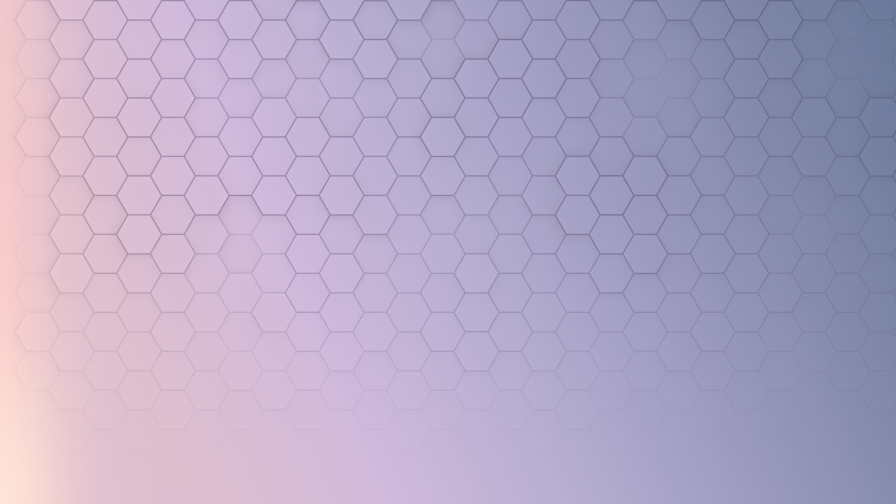
A Shadertoy shader for this background:

```glsl
// Honeycomb of thin hexagons over a warm-to-slate diagonal gradient.
// Each cell has a presence (smooth fade, noise, worn patches) and a height;
// edges draw a hairline, and raised cells cast soft shadows on lower ones.

const float ROW_STEP    = 0.0773;               // cell height, canvas height = 1
const vec2  LATTICE     = vec2(1.7320508, 1.0) * ROW_STEP;
const vec2  ORIGIN      = vec2(0.8785, 0.8056); // centre of one cell
const float LINE_HALF   = 0.0014;
const float LINE_DARK   = 0.23;
const float SHADOW_DARK = 0.12;
const float SHADOW_SIZE = 0.011;
const float RIM_LIGHT   = 0.022;
const float RIM_SIZE    = 0.006;
const float SLANT       = 0.24;                 // tilt of the gradient
const vec3  LINE_TINT   = vec3(0.95, 1.05, 0.82);
const vec3  PEACH       = vec3(1.00, 0.81, 0.79);
const vec3  CREAM       = vec3(1.00, 0.92, 0.86);

const int STOPS = 6;
const vec3 RAMP[STOPS] = vec3[](
    vec3(0.87, 0.75, 0.81), vec3(0.82, 0.73, 0.86), vec3(0.71, 0.68, 0.82),
    vec3(0.60, 0.60, 0.74), vec3(0.50, 0.53, 0.66), vec3(0.41, 0.47, 0.60));
const float RAMP_AT[STOPS] = float[](0.10, 0.31, 0.53, 0.75, 0.94, 1.13);

// Worn patches: centre and radius
const int PATCHES = 4;
const vec3 WORN[PATCHES] = vec3[](
    vec3(0.875, 0.925, 0.08), vec3(1.31, 0.83, 0.14),
    vec3(0.49, 0.52, 0.09), vec3(1.72, 0.90, 0.12));

float hash(vec2 p) {
    vec3 q = fract(p.xyx * 0.1031);
    q += dot(q, q.yzx + 33.33);
    return fract((q.x + q.y) * q.z);
}

float cornerSlope(vec2 cell, vec2 offset) {
    float a = 6.2831853 * hash(cell);
    return dot(vec2(cos(a), sin(a)), offset);
}

float gradientNoise(vec2 p) {
    vec2 i = floor(p), f = fract(p);
    vec2 w = f * f * f * (f * (f * 6.0 - 15.0) + 10.0);
    vec2 e = vec2(1.0, 0.0);
    return mix(
        mix(cornerSlope(i, f), cornerSlope(i + e, f - e), w.x),
        mix(cornerSlope(i + e.yx, f - e.yx), cornerSlope(i + 1.0, f - 1.0), w.x), w.y);
}

// Centre of the flat-topped hexagon containing p
vec2 hexCentre(vec2 p) {
    vec2 a = LATTICE * round(p / LATTICE);
    vec2 b = LATTICE * (floor(p / LATTICE) + 0.5);
    return distance(p, a) < distance(p, b) ? a : b;
}

// How clearly the cell at this centre shows, 0 to 1
float cellPresence(vec2 centre, float aspect) {
    vec2 p = centre + ORIGIN;
    float fade = 0.9 * smoothstep(0.06, 0.72, p.y);
    fade *= smoothstep(0.0, 0.18, p.x) * (1.0 - 0.5 * smoothstep(0.7, 0.95, p.x / aspect));
    fade += 0.5 * gradientNoise(p * 4.3 + 7.0) * smoothstep(0.1, 0.5, p.y);
    for (int i = 0; i < PATCHES; i++) {
        float d = distance(p, WORN[i].xy) / WORN[i].z;
        fade *= 1.0 - 0.9 * exp(-d * d * d);
    }
    return clamp(fade, 0.0, 1.0) * step(0.02, p.x);
}

float cellHeight(vec2 centre, float presence) {
    vec2 id = round(centre / (0.5 * LATTICE));
    return presence * (0.55 + 0.65 * hash(id + 91.0));
}

vec3 backdrop(vec2 uv) {
    float t = uv.x + SLANT * (uv.y - 0.5);
    vec3 col = RAMP[0];
    for (int i = 1; i < STOPS; i++) {
        float k = (t - RAMP_AT[i - 1]) / (RAMP_AT[i] - RAMP_AT[i - 1]);
        col = mix(col, RAMP[i], clamp(k, 0.0, 1.0));
    }
    // Warm light from the left edge, brightest at the lower corner
    float warm = exp(-pow(uv.x / 0.055, 1.4)) * mix(1.0, 0.6, uv.y);
    vec2 corner = uv / vec2(0.07, 0.28);
    col = mix(col, PEACH, warm);
    return mix(col, CREAM, 0.75 * exp(-dot(corner, corner)));
}

void mainImage(out vec4 fragColor, in vec2 fragCoord) {
    float aspect = iResolution.x / iResolution.y;
    float px = 1.0 / iResolution.y;
    vec2 p = fragCoord * px - ORIGIN;
    vec2 centre = hexCentre(p);
    float presence = cellPresence(centre, aspect);
    float height = cellHeight(centre, presence);

    // Visit the six edges and the neighbour behind each one
    float line = 0.0, shadow = 0.0, rim = 0.0;
    for (int i = 0; i < 6; i++) {
        float a = radians(30.0 + 60.0 * float(i));
        vec2 dir = vec2(cos(a), sin(a));
        vec2 other = centre + ROW_STEP * dir;
        float otherPresence = cellPresence(other, aspect);
        float rise = cellHeight(other, otherPresence) - height;
        float d = 0.5 * ROW_STEP - dot(p - centre, dir);
        float cover = clamp((LINE_HALF - d) / px + 0.5, 0.0, 1.0);
        cover = min(cover, 2.0 * LINE_HALF / px);
        line = max(line, cover * max(presence, otherPresence));
        shadow = max(shadow, max(rise, 0.0) * exp(-d / SHADOW_SIZE));
        rim = max(rim, max(-rise, 0.0) * exp(-d / RIM_SIZE));
    }

    vec3 col = backdrop(fragCoord / iResolution.xy);
    col *= 1.0 - SHADOW_DARK * shadow;
    col += RIM_LIGHT * rim;
    col *= 1.0 - LINE_DARK * line * LINE_TINT;
    fragColor = vec4(col, 1.0);
}
```
